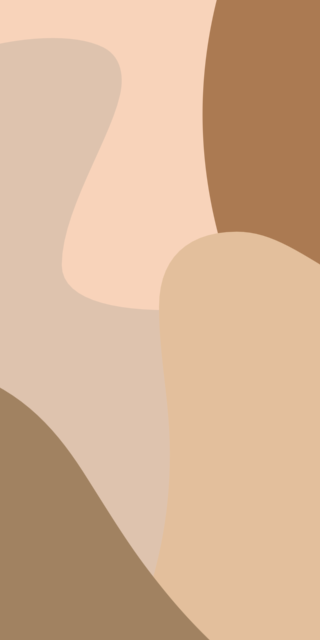
Reproduce this background procedurally as a WebGL 2 fragment shader.

```glsl
#version 300 es
precision highp float;

uniform vec2 u_resolution;
out vec4 fragColor;

const int CURVES = 5;
const int STEPS = 14;

const vec3 PEACH = vec3(0.973, 0.828, 0.731);
const vec3 BROWN = vec3(0.670, 0.478, 0.320);
const vec3 BLUSH = vec3(0.872, 0.765, 0.682);
const vec3 SAND  = vec3(0.890, 0.750, 0.610);
const vec3 EARTH = vec3(0.630, 0.510, 0.380);

vec2 cubicBezier(vec2 a, vec2 b, vec2 c, vec2 d, float t) {
    float s = 1.0 - t;
    return s * s * s * a + 3.0 * s * t * (s * b + t * c) + t * t * t * d;
}

float segmentDistance(vec2 p, vec2 a, vec2 b) {
    vec2 edge = b - a;
    float t = clamp(dot(p - a, edge) / dot(edge, edge), 0.0, 1.0);
    return length(p - a - edge * t);
}

// True when a ray from p towards +x crosses the segment
bool crossesRay(vec2 p, vec2 a, vec2 b) {
    if ((a.y > p.y) == (b.y > p.y)) return false;
    return p.x < a.x + (b.x - a.x) * (p.y - a.y) / (b.y - a.y);
}

// Signed distance to a closed loop of cubic curves, negative inside
float blobDistance(vec2 p, vec2 path[15]) {
    float nearest = 1e3;
    float side = 1.0;
    vec2 start = path[0];
    for (int i = 0; i < CURVES; i++) {
        int k = 3 * i;
        for (int j = 1; j <= STEPS; j++) {
            float t = float(j) / float(STEPS);
            vec2 end = cubicBezier(path[k], path[k + 1], path[k + 2], path[(k + 3) % 15], t);
            nearest = min(nearest, segmentDistance(p, start, end));
            if (crossesRay(p, start, end)) side = -side;
            start = end;
        }
    }
    return side * nearest;
}

// Signed distance to a region right of a bowed edge
float bowedEdgeDistance(vec2 p, vec2 tip, float bend) {
    float dy = p.y - tip.y;
    float slope = 2.0 * bend * dy;
    return (tip.x + bend * dy * dy - p.x) / sqrt(1.0 + slope * slope);
}

vec3 paint(vec3 under, vec3 colour, float dist, float soft) {
    return mix(colour, under, smoothstep(-soft, soft, dist));
}

void main() {
    // Canvas is one unit wide and two units tall
    vec2 p = gl_FragCoord.xy / u_resolution * vec2(1.0, 2.0);
    float soft = 0.9 / u_resolution.x;

    // Each loop closes outside the canvas
    vec2 blushPath[15] = vec2[15](
        vec2(-0.052, 1.852), vec2(0.104, 1.891), vec2(0.245, 1.891),
        vec2(0.323, 1.852), vec2(0.380, 1.823), vec2(0.388, 1.760),
        vec2(0.375, 1.703), vec2(0.344, 1.563), vec2(0.193, 1.339),
        vec2(0.193, 1.172), vec2(0.193, 1.068), vec2(0.344, 1.031),
        vec2(0.521, 1.031), vec2(1.04, -1.91), vec2(-1.04, -1.91));
    vec2 sandPath[15] = vec2[15](
        vec2(0.443, 0.086), vec2(0.503, 0.250), vec2(0.531, 0.411),
        vec2(0.531, 0.581), vec2(0.531, 0.750), vec2(0.497, 0.880),
        vec2(0.497, 1.042), vec2(0.497, 1.193), vec2(0.586, 1.276),
        vec2(0.740, 1.276), vec2(0.839, 1.276), vec2(0.917, 1.224),
        vec2(1.042, 1.148), vec2(2.60, -1.39), vec2(0.26, -1.65));
    vec2 earthPath[15] = vec2[15](
        vec2(-0.052, 0.815), vec2(0.104, 0.745), vec2(0.195, 0.630),
        vec2(0.276, 0.500), vec2(0.352, 0.380), vec2(0.404, 0.294),
        vec2(0.479, 0.198), vec2(0.542, 0.117), vec2(0.599, 0.052),
        vec2(0.682, -0.026), vec2(0.781, -0.122), vec2(0.73, -0.60),
        vec2(0.26, -0.60), vec2(-0.52, -0.60), vec2(-0.78, 0.44));

    // Layers from back to front
    vec3 colour = PEACH;
    colour = paint(colour, BROWN, bowedEdgeDistance(p, vec2(0.633, 1.643), 0.347), soft);
    colour = paint(colour, BLUSH, blobDistance(p, blushPath), soft);
    colour = paint(colour, SAND, blobDistance(p, sandPath), soft);
    colour = paint(colour, EARTH, blobDistance(p, earthPath), soft);

    fragColor = vec4(colour, 1.0);
}
```
